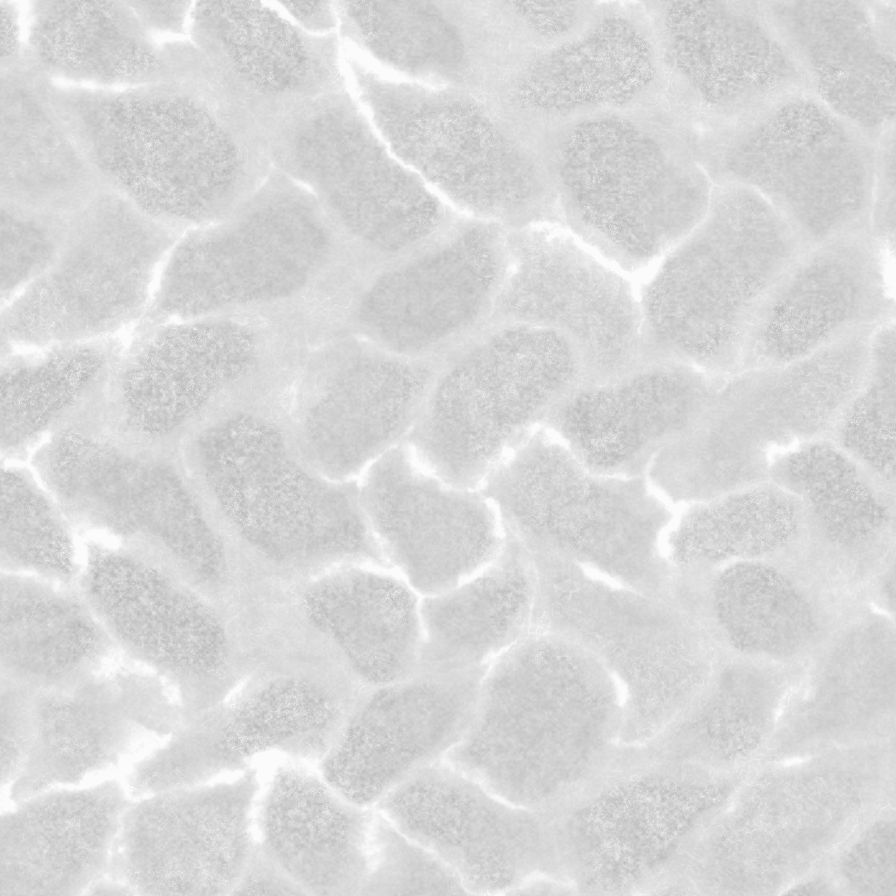
This texture is drawn by a WebGL 1 fragment shader. Its source:

```glsl
precision highp float;
// Pale frosted cobbles: staggered, stretched cells lean alternately left and
// right; the gap between nearest and second nearest cell gives soft joints.
// Layered noise adds ragged edges, mineral grain, wisps and broken seams.

uniform vec2 u_resolution;

float hash(vec2 p) {
  return fract(sin(dot(p, vec2(127.1, 311.7))) * 43758.545);
}

float noise(vec2 p) {
  vec2 i = floor(p), f = fract(p);
  f = f * f * (3.0 - 2.0 * f);
  return mix(mix(hash(i), hash(i + vec2(1.0, 0.0)), f.x),
             mix(hash(i + vec2(0.0, 1.0)), hash(i + 1.0), f.x), f.y);
}

float fbm(vec2 p) {
  float sum = 0.0, amp = 0.5;
  for (int i = 0; i < 5; i++) {
    sum += amp * noise(p);
    p = mat2(1.6, 1.2, -1.2, 1.6) * p + 7.3;
    amp *= 0.55;
  }
  return sum / 1.055;
}

// Thin bright lines where the noise crosses its middle value
float ridge(vec2 p) {
  return 1.0 - abs(2.0 * noise(p) - 1.0);
}

// Nearest distance, second distance and random id of the leaning stones
vec3 stones(vec2 p) {
  vec2 grid = vec2(6.0, 8.0);
  vec2 home = floor(p * grid);
  vec3 best = vec3(9.0, 9.0, 0.0);
  for (int y = -2; y <= 2; y++) {
    for (int x = -2; x <= 2; x++) {
      vec2 cell = home + vec2(float(x), float(y));
      float id = hash(cell + 3.7);
      vec2 jitter = vec2(hash(cell + 11.3), hash(cell + 29.1)) - 0.5;
      vec2 center = cell + 0.5 + 0.55 * jitter;
      center.x += 0.5 * mod(cell.y, 2.0) - 0.25;
      float lean = mod(floor(cell.y * 0.5), 2.0) < 0.5 ? 0.65 : -0.8;
      if (id > 0.8) lean = -lean;
      lean += 0.4 * (hash(cell + 47.9) - 0.5);
      float c = cos(lean), s = sin(lean);
      vec2 d = p - center / grid;
      vec2 q = abs(vec2(c * d.x + s * d.y, c * d.y - s * d.x));
      q /= vec2(0.118, 0.058) * (0.78 + 0.44 * hash(cell + 61.3));
      float dist = pow(q.x * q.x * q.x + q.y * q.y * q.y + 1e-6, 0.3333);
      if (dist < best.x) best = vec3(dist, best.x, id);
      else best.y = min(best.y, dist);
    }
  }
  return best;
}

void main() {
  vec2 p = gl_FragCoord.xy / min(u_resolution.x, u_resolution.y);

  // Ragged outlines: broad bends plus small chips
  vec2 warp = vec2(fbm(p * 13.0), fbm(p * 13.0 + 31.0)) - 0.5;
  vec2 chips = vec2(fbm(p * 50.0), fbm(p * 50.0 + 17.0)) - 0.5;
  vec3 stone = stones(p + 0.04 * warp + 0.013 * chips);
  float gap = stone.y - stone.x;
  float cloud = fbm(p * 18.0 + 5.0);
  float patches = fbm(p * 8.0 + 50.0);
  float crumbs = fbm(p * 75.0 + 12.0);

  // Joint filler: cloudy, with faint wisps
  float wisp = pow(ridge(p * 24.0 + 9.0 * warp + 20.0 * chips * 0.06), 10.0);
  float joint = 0.858 + 0.07 * (cloud - 0.5) + 0.02 * wisp;
  joint += 0.06 * (crumbs - 0.5);

  // Stone face: fine mineral grain, rougher on some stones than others
  float rough = smoothstep(0.35, 0.65, patches + 0.6 * (cloud - 0.5) + 0.3 * (stone.z - 0.5));
  float grain = noise(p * 215.0) + noise(p * 350.0 + 9.0) - 1.0;
  float fleck = pow(ridge(p * 125.0 + 30.0 * chips), 6.0) * noise(p * 60.0);
  float face = 0.816 + 0.02 * (stone.z - 0.5) + 0.04 * (cloud - 0.5);
  face += 0.07 * (crumbs - 0.5) - 0.012 * rough;
  face += mix(0.03, 0.07, rough) * grain + 0.1 * rough * (fleck - 0.12);

  // Faces fade raggedly into the joints; a few stones are nearly buried
  float ragged = gap + 0.7 * (cloud - 0.5) + 0.35 * (crumbs - 0.5);
  float cover = smoothstep(0.14, 0.46, ragged);
  cover *= 1.0 - smoothstep(0.82, 1.05, stone.x + 0.4 * (patches - 0.5));
  cover *= mix(0.55, 1.0, smoothstep(0.1, 0.4, hash(vec2(stone.z * 91.0, 4.0))));
  float tone = mix(joint, face, cover);

  // White seams: short broken runs with chipped borders and a pale halo
  float swell = smoothstep(0.44, 0.68, fbm(p * 10.0 + 80.0));
  float broken = smoothstep(0.36, 0.58, fbm(p * 26.0 + 3.0));
  float width = mix(0.05, 0.21, swell * broken);
  float frayed = gap + 0.16 * (crumbs - 0.5);
  float seam = exp(-frayed * frayed / (width * width));
  tone += seam * (0.012 + 0.105 * swell * broken);
  tone += 0.055 * exp(-4.5 * gap) * mix(0.15, 1.0, swell) * (0.4 + cloud);

  // Hairline cracks, stray light scratches and overall fine dust
  float crack = pow(ridge(p * 12.0 + 9.0 * warp + 40.0), 30.0);
  tone += 0.05 * crack * smoothstep(0.45, 0.62, cloud);
  float scratch = pow(ridge(p * 38.0 + 14.0 * warp), 16.0);
  tone += 0.035 * scratch * smoothstep(0.48, 0.6, patches);
  tone += 0.03 * (noise(p * 420.0) - 0.5);

  gl_FragColor = vec4(vec3(clamp(tone, 0.0, 0.985)), 1.0);
}
```
